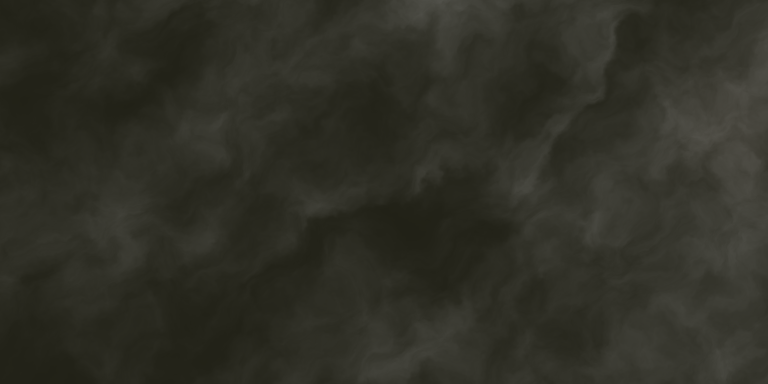
This texture is drawn by a Shadertoy shader. Its source:

```glsl
#define CLOUD_SCALE 2.7
#define WARP 0.17
#define CLOUD_CONTRAST 1.0
#define BASE_TONE 0.22
#define WISP_GAIN 0.50
#define DETAIL_GAIN 0.50
#define MASS_GAIN 1.15
#define SHADOW_COLOR vec3(0.127, 0.127, 0.087)
#define LIGHT_COLOR vec3(0.308, 0.307, 0.280)
#define WARM_TINT vec3(0.006, 0.0, -0.002)

float hash(vec2 p) {
    return fract(sin(dot(p, vec2(127.1, 311.7))) * 43758.5453);
}

float noise(vec2 p) {
    vec2 i = floor(p), f = fract(p);
    f = f * f * f * (f * (f * 6.0 - 15.0) + 10.0);
    return mix(mix(hash(i), hash(i + vec2(1, 0)), f.x),
               mix(hash(i + vec2(0, 1)), hash(i + vec2(1, 1)), f.x), f.y);
}

// Fractal noise, averaging 0.5
float fbm(vec2 p) {
    float sum = 0.0, amp = 0.5, total = 0.0;
    for (int i = 0; i < 6; i++) {
        sum += amp * noise(p);
        total += amp;
        p = mat2(1.6, 1.2, -1.2, 1.6) * p + 7.3;
        amp *= 0.53;
    }
    return sum / total;
}

// Lit cloud edge along a segment: crisp below, fading softly above
float litEdge(vec2 p, vec2 a, vec2 b, float crisp, float soft) {
    vec2 dir = normalize(b - a);
    float along = dot(p - a, dir) / length(b - a);
    float across = dot(p - a, vec2(-dir.y, dir.x));
    float ends = smoothstep(-0.25, 0.2, along) * smoothstep(1.35, 0.85, along);
    return ends * smoothstep(-crisp, crisp, across) * exp(-max(across, 0.0) / soft);
}

// Broad light and dark masses: centre, radius, strength
float masses(vec2 p) {
    const vec4 blobs[10] = vec4[10](
        vec4(1.97, 0.66, 0.21, 0.38), vec4(1.90, 0.00, 0.26, 0.28),
        vec4(0.00, 0.42, 0.26, 0.28), vec4(1.10, 0.02, 0.34, 0.20),
        vec4(1.12, 0.98, 0.18, 0.22), vec4(1.72, 0.42, 0.18, 0.08),
        vec4(1.15, 0.32, 0.18, -0.14), vec4(1.00, 0.68, 0.20, -0.16),
        vec4(0.40, 0.55, 0.30, -0.08), vec4(1.75, 0.92, 0.15, -0.20));
    float sum = 0.0;
    for (int i = 0; i < 10; i++) {
        vec2 d = (p - blobs[i].xy) / blobs[i].z;
        sum += blobs[i].w * exp(-dot(d, d));
    }
    return sum;
}

void mainImage(out vec4 fragColor, in vec2 fragCoord) {
    vec2 p = fragCoord / iResolution.y;
    p.x *= 2.0 * iResolution.y / iResolution.x;

    // Turbulent displacement
    vec2 warp = vec2(fbm(p * 5.5 + 11.0), fbm(p * 5.5 + 37.0)) - 0.5;
    vec2 q = p + WARP * warp;

    // Cloud body and streaks rising to the right
    float tone = BASE_TONE + CLOUD_CONTRAST * (fbm(q * CLOUD_SCALE + 4.0) - 0.5);
    vec2 streak = mat2(0.8, -0.6, 0.6, 0.8) * q;
    float wisps = fbm(streak * vec2(4.5, 8.5) + 19.0);
    tone += WISP_GAIN * (wisps - 0.5);
    tone += MASS_GAIN * masses(q);

    // Brighter, torn cloud edges
    float torn = max(0.0, 0.1 + 1.8 * wisps);
    float edges = 0.62 * litEdge(q, vec2(1.36, 0.54), vec2(1.64, 0.90), 0.018, 0.060);
    edges += 0.40 * litEdge(q, vec2(0.76, 0.36), vec2(1.20, 0.60), 0.022, 0.070);
    edges += 0.28 * litEdge(q, vec2(1.14, 0.08), vec2(1.28, 0.25), 0.026, 0.070);
    edges += 0.26 * litEdge(q, vec2(0.94, 0.90), vec2(1.22, 1.00), 0.022, 0.070);
    tone += torn * edges;

    // Fine shreds, strongest where the cloud catches light
    float shreds = fbm(streak * vec2(14.0, 20.0) + 53.0) - 0.5;
    tone += DETAIL_GAIN * shreds * (0.42 + 1.2 * clamp(tone, 0.0, 0.8));

    // Soft toe keeps the shadows gentle
    tone = 0.5 * (tone + sqrt(tone * tone + 0.012));
    vec3 color = mix(SHADOW_COLOR, LIGHT_COLOR, min(tone, 1.25));

    // Slight warmth in the bright mass on the right
    vec2 w = (q - vec2(1.93, 0.67)) / 0.2;
    color += WARM_TINT * exp(-dot(w, w));

    fragColor = vec4(color, 1.0);
}
```
